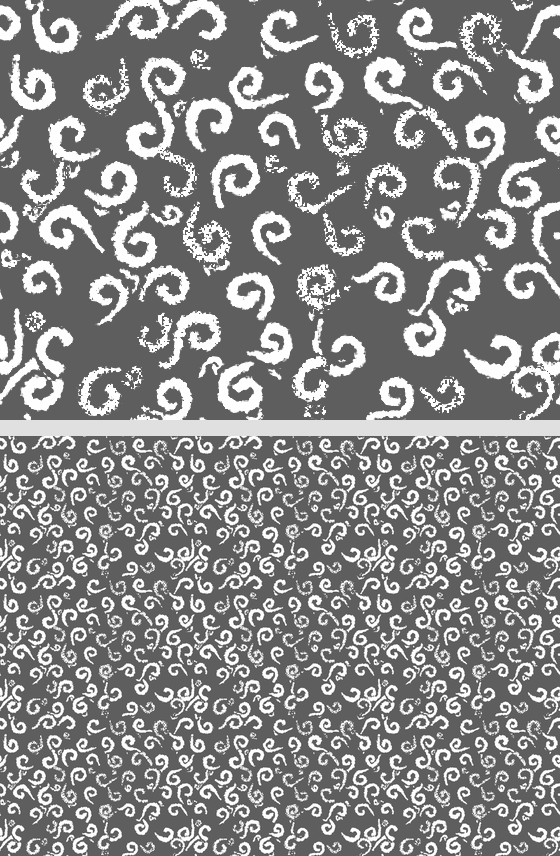
Top: one tile. Bottom: repeated 3 by 3.
Reproduce this pattern procedurally as a WebGL 2 fragment shader.

```glsl
#version 300 es
precision highp float;
uniform vec2 u_resolution;
out vec4 outColor;

#define TILE vec2(4.0 / 3.0, 1.0)
#define GRID vec2(8.0, 8.0)
#define CELL (TILE / GRID)
#define JITTER vec2(0.26, 0.3)
#define RADIUS 0.058
#define HALF_WIDTH 0.0126
#define GAP 0.012
#define CLEARANCE 0.078
#define FILLER_SHARE 0.5
#define STEPS 18

const float TAU = 6.2831853;
const vec3 SLATE = vec3(0.37);
const vec3 CHALK = vec3(0.995);

vec3 hash3(vec2 id, float seed) {
    uvec3 v = uvec3(vec3(id, seed)) * 1664525u + 1013904223u;
    v.x += v.y * v.z; v.y += v.z * v.x; v.z += v.x * v.y;
    v ^= v >> 16u;
    v.x += v.y * v.z; v.y += v.z * v.x; v.z += v.x * v.y;
    return vec3(v >> 8u) / 16777216.0;
}

// Value noise that wraps after "period" lattice cells.
float noise(vec2 uv, vec2 period, float seed) {
    vec2 g = uv * period, i = floor(g), f = g - i;
    f = f * f * (3.0 - 2.0 * f);
    vec2 a = mod(i, period), b = mod(i + 1.0, period);
    return mix(mix(hash3(a, seed).x, hash3(vec2(b.x, a.y), seed).x, f.x),
               mix(hash3(vec2(a.x, b.y), seed).x, hash3(b, seed).x, f.x), f.y);
}

// Staggered rows; layer 1 sits in the gaps of layer 0.
vec2 cellAt(vec2 p, float layer) {
    vec2 g = p / CELL - 0.5 * layer;
    float row = floor(g.y);
    return vec2(floor(g.x - 0.5 * mod(row, 2.0)), row);
}

vec2 curlCentre(vec2 cell, float layer) {
    vec2 jitter = (hash3(mod(cell, GRID), layer).xy - 0.5) * JITTER;
    vec2 stagger = vec2(0.5 * mod(cell.y, 2.0), 0.0) + 0.5 * layer;
    return (cell + 0.5 + stagger + jitter) * CELL;
}

float segment(vec2 p, vec2 a, vec2 b) {
    vec2 pa = p - a, ba = b - a;
    return length(pa - ba * clamp(dot(pa, ba) / dot(ba, ba), 0.0, 1.0));
}

// Signed distance to one stroke: a spiral going inward and a tapered tail.
float curl(vec2 p, vec2 cell, float layer, float grain) {
    vec2 centre = curlCentre(cell, layer), id = mod(cell, GRID);
    if (distance(p, centre) > 0.22) return 1.0;
    vec3 pose = hash3(id, layer + 2.0);
    vec3 tail = hash3(id, layer + 4.0);
    vec3 brush = hash3(id, layer + 6.0);
    bool filler = layer > 0.5;

    float size = filler ? mix(0.3, 0.5, pose.x) : mix(0.78, 1.1, pose.x);
    float r = RADIUS * size;
    float hand = pose.y < 0.5 ? -1.0 : 1.0;
    float heading = TAU * pose.z;
    float tighten = mix(0.16, 0.24, brush.x);
    float width = HALF_WIDTH * (filler ? 0.62 : mix(0.84, 1.14, brush.y));
    float dry = mix(0.08, 1.0, brush.z * brush.z * brush.z);
    bool scroll = tail.z > 0.84;
    float bend = scroll ? 3.0 : mix(-0.3, 0.9, tail.y);
    float tailLength = scroll ? 2.6 : mix(0.9, 2.6, tail.x);

    vec2 start = centre - hand * r * vec2(-sin(heading), cos(heading));
    float d = 1.0;
    for (int branch = 0; branch < 2; branch++) {
        bool isTail = branch == 1;
        float stride = r * (isTail ? tailLength : 0.64 / tighten) / float(STEPS);
        float angle = heading + (isTail ? 0.5 * TAU : 0.0);
        vec2 q = start;
        for (int i = 0; i < STEPS; i++) {
            float t = (float(i) + 0.5) / float(STEPS);
            float curvature = isTail ? -mix(1.0, -bend, t) : 1.0 / (1.0 - 0.64 * t);
            angle += hand * curvature * stride / r;
            vec2 next = q + stride * vec2(cos(angle), sin(angle));
            // A tail stops before it runs into a neighbouring curl.
            if (isTail && !filler) {
                vec2 other = cellAt(next, 0.0);
                if (other != cell && distance(next, curlCentre(other, 0.0)) < CLEARANCE) break;
            }
            float taper = isTail ? mix(1.0, 0.4, t) : 1.0 - 0.12 * t;
            float loss = dry * max(grain - 0.45, 0.0) * 0.05;
            d = min(d, segment(p, q, next) - width * taper + loss);
            q = next;
        }
    }
    return d;
}

void main() {
    vec2 uv = gl_FragCoord.xy / u_resolution;

    // Hand wobble, ragged edges and dry-brush grain.
    vec2 wobble = vec2(noise(uv, vec2(32, 24), 11.0), noise(uv, vec2(32, 24), 12.0)) - 0.5;
    vec2 p = uv * TILE + 0.012 * wobble;
    float grain = noise(uv, vec2(320, 240), 13.0);
    float ragged = 0.0075 * (noise(uv, vec2(136, 102), 14.0) - 0.5)
                 + 0.004 * (noise(uv, vec2(280, 210), 15.0) - 0.5);

    // The two nearest strokes and their stacking ranks.
    vec2 first = vec2(1.0, 0.0), second = vec2(1.0, 0.0);
    for (int layer = 0; layer < 2; layer++)
    for (int y = -1; y <= 1; y++)
    for (int x = -1; x <= 1; x++) {
        float level = float(layer);
        float row = cellAt(p, level).y + float(y);
        vec2 cell = vec2(cellAt(vec2(p.x, (row + 0.5 + 0.5 * level) * CELL.y), level).x + float(x), row);
        vec3 pick = hash3(mod(cell, GRID), level + 8.0);
        if (layer == 1 && pick.y > FILLER_SHARE) continue;
        vec2 stroke = vec2(curl(p, cell, level, grain), pick.x - level);
        if (stroke.x < first.x) { second = first; first = stroke; }
        else if (stroke.x < second.x) second = stroke;
    }

    // The higher stroke keeps a clear margin around itself.
    bool firstOnTop = first.y > second.y;
    float top = firstOnTop ? first.x : second.x;
    float under = firstOnTop ? second.x : first.x;
    float d = min(top, max(under, GAP - top)) + ragged;

    float soft = 0.8 / u_resolution.y;
    outColor = vec4(mix(CHALK, SLATE, smoothstep(-soft, soft, d)), 1.0);
}
```
